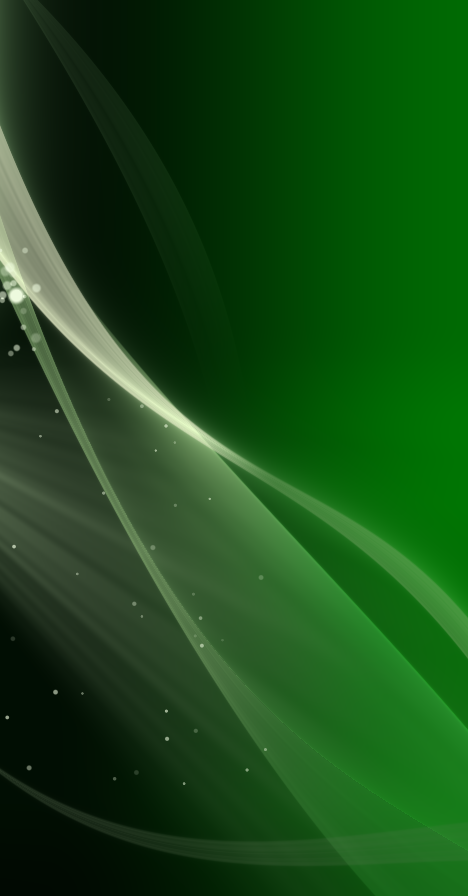
Give the GLSL for this background, as a Shadertoy shader.

```glsl
// Translucent silk ribbons and light rays sweep over a dark-to-green gradient.
// Every ribbon fills the gap between two cubic curves, with noise as its fibres;
// the rays are noise along a fan of lines, and hashed discs add the sparkles.

const vec3 DARK = vec3(0.005, 0.055, 0.01);
const vec3 GREEN = vec3(0.0, 0.42, 0.01);
const vec3 CREAM = vec3(0.83, 0.85, 0.72);
const vec3 SAGE = vec3(0.52, 0.67, 0.44);
const vec3 LEAF = vec3(0.17, 0.58, 0.19);
const vec3 MIST = vec3(0.40, 0.48, 0.36);

// Curve heights at u = 0, 1/3, 2/3, 1, measured downward from the top
const vec4 MAIN_TOP = vec4(0.14, 0.435, 0.555, 0.69);
const vec4 MAIN_LOW = vec4(0.29, 0.460, 0.572, 0.735);
const vec4 VEIL_TOP = vec4(0.21, 0.43, 0.622, 0.815);
const vec4 SLIM_TOP = vec4(0.24, 0.632, 0.835, 0.95);
const vec4 SLIM_LOW = vec4(0.31, 0.652, 0.915, 1.10);
const vec4 BASE_TOP = vec4(0.858, 0.930, 0.937, 0.918);
const vec4 BASE_LOW = vec4(0.863, 0.948, 0.966, 0.960);
// The faint arc runs sideways: u as a function of 2v
const vec4 ARC_IN = vec4(0.05, 0.235, 0.38, 0.47);
const vec4 ARC_OUT = vec4(0.08, 0.33, 0.475, 0.54);
const float EDGE = 0.0018;
const int CLUSTER = 18;
const int SPARKS = 34;

float hash(float n) { return fract(sin(n * 127.1) * 4375.85); }

float noise(float x) {
    float i = floor(x), f = fract(x);
    return mix(hash(i), hash(i + 1.0), f * f * (3.0 - 2.0 * f));
}

// Cubic through four evenly spaced heights
float curve(float x, vec4 k) {
    float t = 3.0 * x, a = t - 1.0, b = t - 2.0, c = t - 3.0;
    return dot(k, vec4(-a * b * c / 6.0, t * b * c / 2.0, -t * a * c / 2.0, t * a * b / 6.0));
}

float line(float d, float width) { return exp(-abs(d) / width); }

// Fibrous sheet between two edges, each carrying a bright rim
float ribbon(float v, float top, float low, float seed) {
    float inside = smoothstep(-EDGE, EDGE, v - top) * smoothstep(-EDGE, EDGE, low - v);
    float f = (v - top) / max(low - top, 0.004);
    float fibres = 0.5 + 0.3 * noise(f * 6.0 + seed) + 0.2 * noise(f * 19.0 + seed);
    return inside * fibres + 0.25 * (line(v - top, EDGE) + line(v - low, EDGE));
}

float disc(vec2 p, vec2 centre, float radius) {
    return 1.0 - smoothstep(radius * 0.6, radius * 1.25, length(p - centre));
}

void mainImage(out vec4 fragColor, in vec2 fragCoord) {
    float u = fragCoord.x / iResolution.x;
    float v = 1.0 - fragCoord.y / iResolution.y;
    float aspect = iResolution.x / iResolution.y;
    float mainTop = curve(u, MAIN_TOP), mainLow = curve(u, MAIN_LOW);
    float veilTop = curve(u, VEIL_TOP);
    float slimTop = curve(u, SLIM_TOP), slimLow = curve(u, SLIM_LOW);

    // Backdrop
    vec3 color = mix(DARK, GREEN, smoothstep(0.1, 1.05, u));
    color *= 1.0 - 0.35 * smoothstep(0.88, 1.0, v) * (1.0 - 0.5 * u);

    // Misty light in the upper left and above the main ribbon
    float above = max(mainTop - v, 0.0);
    color += MIST * 0.5 * exp(-u / 0.07) * (1.0 - smoothstep(0.15, 0.45, v));
    color += MIST * 0.25 * exp(-above / 0.025) * smoothstep(0.0, 0.05, mainTop - v + 0.05);

    // Faint upper arc
    float arc = ribbon(u, curve(2.0 * v, ARC_IN), curve(2.0 * v, ARC_OUT), 3.0);
    color += MIST * 0.17 * arc * (1.0 - smoothstep(0.1, 0.48, v));

    // Fan of rays from the left
    float ray = (v + u) / (1.0 + 2.4 * u);
    float streak = 0.45 + 0.4 * noise(ray * 45.0) + 0.25 * noise(ray * 130.0);
    float fan = smoothstep(0.36, 0.53, ray) * (1.0 - smoothstep(0.57, 0.70, ray));
    fan *= smoothstep(-0.03, 0.03, v - mainTop) * exp(-1.7 * u);
    color = mix(color, MIST, 0.85 * streak * fan);
    color.g += 0.06 * streak * smoothstep(0.36, 0.48, v) * smoothstep(0.25, 0.7, u)
        * (1.0 - smoothstep(0.5, 0.75, v));

    // Wide veil, dissolving downward
    float depth = v - veilTop;
    float veil = smoothstep(-EDGE, EDGE, depth) * exp(-max(depth, 0.0) / 0.11);
    veil *= smoothstep(0.05, 0.42, u) * (0.8 + 0.25 * noise(depth * 45.0 + u * 3.0));
    vec3 veilTint = mix(SAGE, LEAF, smoothstep(0.4, 0.85, u));
    color = mix(color, veilTint, 0.75 * veil);
    color += veilTint * 0.18 * line(depth, EDGE) * smoothstep(0.3, 0.45, u);

    // Slim ribbon with a soft inner glow
    float slim = ribbon(v, slimTop, slimLow, 11.0);
    vec3 slimTint = mix(SAGE, LEAF, smoothstep(0.35, 0.9, u));
    float slimFade = mix(0.75, 0.32, smoothstep(0.25, 0.65, u));
    color = mix(color, slimTint, clamp(slim * slimFade, 0.0, 1.0));
    color += slimTint * 0.14 * line(v - slimTop, 0.03) * step(v, slimTop) * smoothstep(0.0, 0.2, u);

    // Main ribbon, brightest up to its twist
    float sheet = ribbon(v, mainTop, mainLow, 23.0);
    float past = smoothstep(0.4, 0.6, u);
    vec3 mainTint = mix(CREAM, SAGE, past);
    color = mix(color, mainTint, clamp(sheet * mix(0.8, 0.48, past), 0.0, 1.0));
    color += CREAM * 0.3 * line(v - mainLow + 0.008, 0.009) * (1.0 - past);

    // Low arc along the bottom
    float base = ribbon(v, curve(u, BASE_TOP), curve(u, BASE_LOW), 37.0);
    color = mix(color, MIST, 0.38 * base * mix(1.0, 0.5, u));

    // Sparkles: a dense cluster at the left, then a loose scatter
    vec2 p = vec2(u * aspect, v);
    float glints = disc(p, vec2(0.035 * aspect, 0.33), 0.009);
    for (int i = 0; i < CLUSTER; i++) {
        float n = float(i);
        vec2 centre = vec2(0.08 * hash(n + 0.3) * aspect, 0.27 + 0.13 * hash(n + 50.7));
        glints += disc(p, centre, mix(0.002, 0.006, hash(n + 90.1))) * mix(0.2, 0.7, hash(n + 7.9));
    }
    for (int i = 0; i < SPARKS; i++) {
        float n = float(i) + 200.0;
        vec2 centre = vec2(0.6 * hash(n + 0.4) * aspect, 0.44 + 0.44 * hash(n + 60.2));
        glints += disc(p, centre, mix(0.0012, 0.003, hash(n + 31.6))) * mix(0.15, 0.7, hash(n + 8.8));
    }
    color = mix(color, vec3(0.93, 0.98, 0.87), clamp(glints, 0.0, 1.0));

    fragColor = vec4(clamp(color, 0.0, 1.0), 1.0);
}
```
